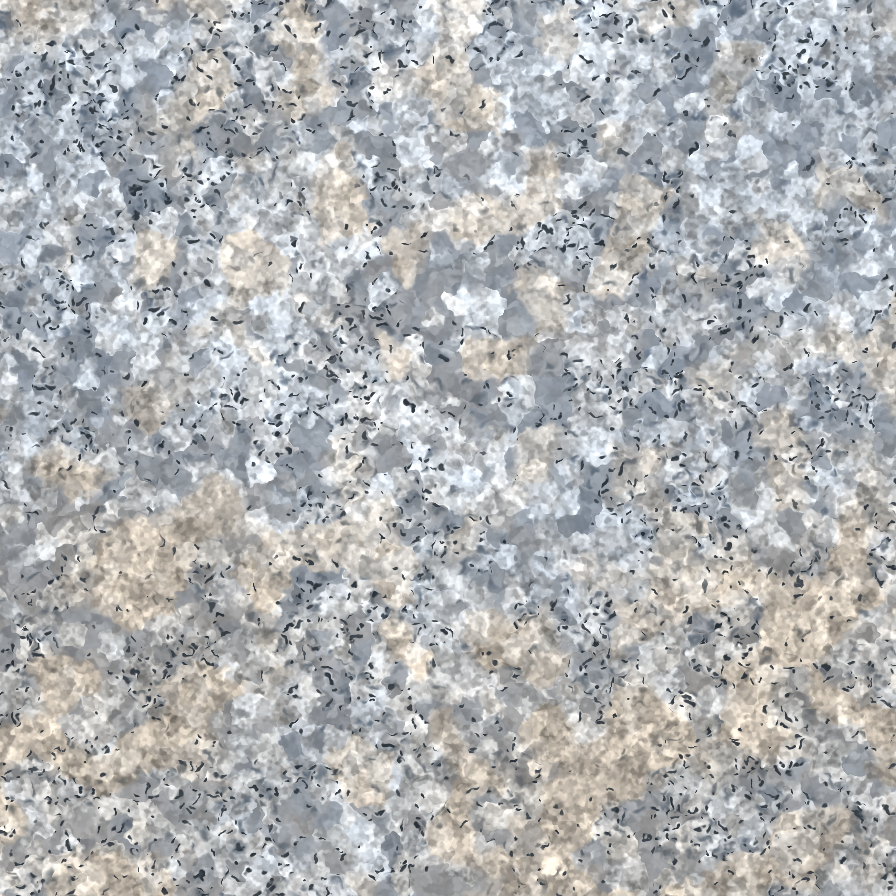
Reproduce this texture procedurally as a three.js fragment shader.

```glsl
// Polished pale granite: soft white, cream and grey mineral grains peppered with
// clustered dark mica flecks. Grains are blended cellular noise, and flecks are
// randomly turned ellipses scattered one per cell, both bent by a fine warp.

varying vec2 vUv;

vec3 hash3(vec2 p) {
  vec3 q = fract(vec3(p.xyx) * vec3(0.1031, 0.1030, 0.0973));
  q += dot(q, q.yxz + 33.33);
  return fract((q.xxy + q.yzz) * q.zyx);
}

// Cellular noise: three random values per cell, blended across cell borders.
// A higher crispness gives harder borders.
vec3 grains(vec2 p, float crispness) {
  vec2 cell = floor(p);
  vec3 sum = vec3(0.0);
  float total = 0.0;
  for (int j = -1; j <= 1; j++) {
    for (int i = -1; i <= 1; i++) {
      vec2 id = cell + vec2(float(i), float(j));
      vec2 d = id + hash3(id + 71.0).xy - p;
      float weight = exp(-crispness * dot(d, d));
      sum += weight * hash3(id + 19.0);
      total += weight;
    }
  }
  return sum / total;
}

// Coverage by scattered ellipses; density is the share of cells that hold one.
float flecks(vec2 p, float density, float inner, float outer) {
  vec2 cell = floor(p);
  float cover = 0.0;
  for (int j = -1; j <= 1; j++) {
    for (int i = -1; i <= 1; i++) {
      vec2 id = cell + vec2(float(i), float(j));
      vec3 place = hash3(id + 7.0);
      vec3 shape = hash3(id + 43.0);
      vec2 d = id + place.xy - p;
      float angle = 6.2832 * shape.x;
      float c = cos(angle), s = sin(angle);
      vec2 axes = vec2(mix(0.16, 0.5, shape.y * shape.y), mix(0.12, 0.24, shape.z));
      float r = length(vec2(c * d.x + s * d.y, c * d.y - s * d.x) / axes);
      float present = smoothstep(-0.03, 0.03, density - place.z);
      cover = max(cover, present * (1.0 - smoothstep(inner, outer, r)));
    }
  }
  return cover;
}

void main() {
  // Ragged outlines
  vec2 uv = vUv + 3.0;
  vec2 p = uv + 0.010 * (grains(uv * 85.0, 5.0).xy - 0.5);
  p += 0.005 * (grains(uv * 190.0, 5.0).yz - 0.5);

  // Noise layers from broad drifts down to grit
  vec3 broad = grains(uv * 4.0, 4.0);
  vec3 cluster = grains(p * 21.0, 5.0);
  vec3 medium = grains(p * 46.0, 12.0);
  vec3 fine = grains(p * 105.0, 9.0);
  vec3 grit = grains(uv * 230.0, 6.0);

  // Cream feldspar patches, commoner towards the bottom
  float cream = smoothstep(0.5, 0.8, grains(p * 19.0 + 5.0, 9.0).y
    + 0.35 * (broad.y - 0.5) + 0.12 * (0.5 - vUv.y));

  // Pale ground
  float tone = 0.775 + 0.03 * vUv.y + 0.15 * (broad.x - 0.5) + 0.22 * (medium.x - 0.5)
    + 0.28 * (fine.x - 0.5) + 0.22 * (grit.x - 0.5);
  float warmth = clamp(0.3 - 0.3 * (vUv.y - 0.5) + 0.5 * (broad.y - 0.5)
    + 0.35 * (medium.z - 0.5) + 0.5 * cream, 0.0, 1.0);
  vec3 tint = mix(vec3(0.955, 1.0, 1.05), vec3(1.055, 1.0, 0.925), warmth);
  vec3 color = tone * tint;

  // Translucent grey quartz
  float quartz = smoothstep(0.52, 0.78, medium.y + 0.5 * (cluster.y - 0.5)
    + 0.25 * (fine.y - 0.5)) * (1.0 - 0.7 * cream);
  vec3 quartzColor = mix(vec3(0.51, 0.55, 0.60), vec3(0.60, 0.57, 0.54), warmth);
  color = mix(color, quartzColor + 0.2 * (fine.z - 0.5), 0.8 * quartz);

  // Blurred blue-grey mica below the surface, then sharp dark flecks on top
  float crowd = smoothstep(0.22, 0.82, cluster.x + 0.4 * (broad.z - 0.5))
    * (1.0 - 0.75 * cream);
  float smudge = flecks(p * 58.0, 0.04 + 0.65 * crowd, 0.2, 1.8);
  color = mix(color, mix(vec3(0.32, 0.38, 0.45), vec3(0.38, 0.38, 0.37), warmth), 0.75 * smudge);
  float mica = flecks(p * 92.0 + 11.0, 0.05 + 0.6 * crowd, 0.6, 1.35);
  color = mix(color, vec3(0.12, 0.15, 0.18) + 0.12 * fine.y, 0.92 * mica);

  gl_FragColor = vec4(clamp(color, 0.0, 1.0), 1.0);
}
```
